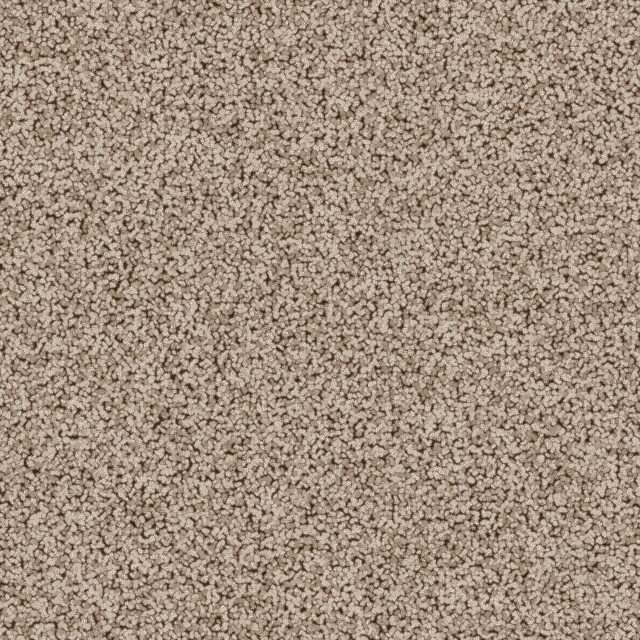
This texture is drawn by a Shadertoy shader. Its source:

```glsl
vec3 hash3(vec2 p) {
    vec3 q = fract(p.xyx * vec3(0.1031, 0.1030, 0.0973));
    q += dot(q, q.yxz + 33.33);
    return fract((q.xxy + q.yzz) * q.zyx);
}

// Brown shadow to tan to cream, indexed by brightness
vec3 yarnColor(float tone) {
    vec3 shadow = vec3(0.28, 0.20, 0.14);
    vec3 tan_ = vec3(0.61, 0.53, 0.465);
    vec3 cream = vec3(0.80, 0.745, 0.69);
    vec3 dark = mix(shadow, tan_, clamp((tone - 0.28) / 0.33, -0.3, 1.0));
    return mix(dark, cream, clamp((tone - 0.61) / 0.19, 0.0, 1.8));
}

vec3 carpet(vec2 uv) {
    vec2 p = uv * 148.0;
    p += 0.16 * sin(p.yx * 2.3 + 2.0 * sin(p * 0.41));

    // Tallest of the overlapping round tufts
    float top = -9.0;
    vec2 along = vec2(0.0);
    vec3 tuft = vec3(0.0);
    for (int y = -1; y <= 1; y++) {
        for (int x = -1; x <= 1; x++) {
            vec2 cell = floor(p) + vec2(x, y);
            vec3 place = hash3(cell + 17.0);
            vec3 yarn = hash3(cell + 271.0);
            vec2 d = p - cell - 0.5 - 0.95 * (place.xy - 0.5);
            float angle = 6.2832 * place.z;
            d = mat2(cos(angle), -sin(angle), sin(angle), cos(angle)) * d;
            float height = 0.28 * yarn.z - length(d * vec2(0.9, 1.13));
            if (height > top) {
                top = height;
                along = d;
                tuft = yarn;
            }
        }
    }

    // Yarn tone and dark gaps
    float pale = smoothstep(0.0, 0.7, tuft.x);
    float tone = mix(0.59, 0.765, pale);
    tone *= mix(0.34, 1.03, smoothstep(-0.8, -0.18, top));

    // Broken fibre grain
    float grain = sin(along.x * 9.0 + 6.2832 * tuft.y)
                * sin(along.y * 11.0 + 3.0 * along.x + 40.0 * tuft.z);
    tone += 0.07 * grain;

    // Small glints on a few tufts
    tone += 0.2 * step(0.75, tuft.y) * smoothstep(0.25, 0.85, grain);

    // Faint broad mottling
    tone += 0.006 * sin(uv.x * 23.0 + 3.0 * sin(uv.y * 17.0));

    return yarnColor(tone) + (1.0 - pale) * vec3(0.012, 0.0, -0.015);
}

void mainImage(out vec4 fragColor, in vec2 fragCoord) {
    // Four samples smooth the tuft edges
    vec3 color = vec3(0.0);
    for (int i = 0; i < 4; i++) {
        vec2 offset = vec2(i % 2, i / 2) * 0.5 - 0.25;
        color += carpet((fragCoord + offset) / iResolution.y);
    }
    fragColor = vec4(clamp(color * 0.25, 0.0, 1.0), 1.0);
}
```
